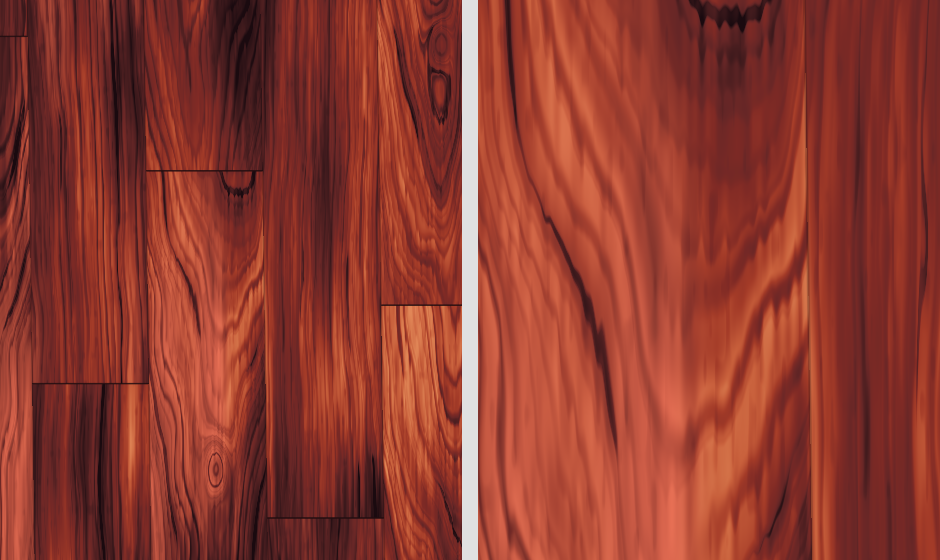
Left, the full canvas; right, a detail of the centre.
Give the GLSL for this texture, as a WebGL 2 fragment shader.

```glsl
#version 300 es
precision highp float;

#define PLANK_WIDTH 0.2083
#define FIRST_SEAM 0.055
#define JOINT_STEP 0.38
#define TILT 0.0135
#define RINGS 74.0
#define ARCH 11.0
#define BASE_TONE 0.60
#define PATCH_CONTRAST 0.92
#define STREAK_CONTRAST 0.34
#define FIBRE_CONTRAST 0.20
#define LINE_CONTRAST 0.42
#define VEIN_WIDTH 0.0034

uniform vec2 u_resolution;
out vec4 outColor;

// Integer hash of a lattice cell, 0..1
float hash(vec2 cell) {
    uvec2 q = uvec2(ivec2(floor(cell))) * uvec2(1664525u, 22695477u);
    uint h = q.x ^ (q.y + (q.x >> 15) + 747796u);
    h = (h ^ (h >> 16)) * 73244475u;
    h = (h ^ (h >> 15)) * 73244475u;
    return float((h ^ (h >> 16)) & 65535u) / 65535.0;
}

float noise(vec2 p) {
    vec2 i = floor(p), f = fract(p);
    f = f * f * (3.0 - 2.0 * f);
    float low = mix(hash(i), hash(i + vec2(1, 0)), f.x);
    float high = mix(hash(i + vec2(0, 1)), hash(i + vec2(1, 1)), f.x);
    return mix(low, high, f.y);
}

// Growth rings: straight grain, or nested arches around a knot when figured
float ringField(vec2 p, vec2 seed, float figure) {
    float bend = noise(p * vec2(12.0, 2.4) + seed) - 0.5;
    float wobble = noise(p * vec2(30.0, 9.0) + seed.yx) - 0.5;
    float center = 0.06 * (hash(seed + 3.0) - 0.5);
    float x = p.x - center;
    float arch = RINGS * sqrt(x * x + 0.0002) - ARCH * p.y;
    float straight = RINGS * p.x;
    vec2 d = (p - vec2(center, 0.47)) / vec2(0.02, 0.05);
    float eye = 4.0 * exp(-dot(d, d));
    return mix(straight, arch + eye, step(0.5, figure))
         + bend * (1.5 + 4.5 * figure) + wobble * (0.5 + figure);
}

// Dark late-wood edge of each ring, uneven in strength
float ringLine(float ring, float key) {
    float phase = fract(ring);
    float strength = hash(vec2(floor(ring), key));
    return strength * smoothstep(0.5, 0.78, phase) * (1.0 - smoothstep(0.82, 1.0, phase));
}

// Wood colours from near black to pale orange
vec3 woodRamp(float tone) {
    vec3 tones[7] = vec3[7](
        vec3(0.10, 0.04, 0.06), vec3(0.24, 0.10, 0.11),
        vec3(0.40, 0.15, 0.15), vec3(0.50, 0.165, 0.145),
        vec3(0.64, 0.23, 0.155), vec3(0.78, 0.37, 0.23),
        vec3(0.88, 0.53, 0.34));
    float s = clamp(tone, 0.0, 1.2) * 5.0;
    vec3 color = tones[0];
    for (int i = 1; i < 7; i++)
        color = mix(color, tones[i], clamp(s - float(i - 1), 0.0, 1.0));
    return color;
}

void main() {
    vec2 uv = gl_FragCoord.xy / u_resolution.y;
    float pixel = 1.0 / u_resolution.y;

    // Plank layout, alternating straight and figured columns
    float across = (uv.x + TILT * (uv.y - 0.5) - FIRST_SEAM) / PLANK_WIDTH + 1.0;
    float column = floor(across);
    float along = uv.y - fract(0.935 + JOINT_STEP * column);
    float row = floor(along);
    vec2 seed = vec2(column * 37.0 + 101.0, row * 53.0 + 211.0);
    float figured = 1.0 - mod(column, 2.0);
    float figure = 0.3 * hash(seed + 1.0) + 0.65 * figured;
    vec2 p = vec2((fract(across) - 0.5) * PLANK_WIDTH, along - row);
    p.x += 0.04 * (hash(seed + 2.0) - 0.5) * p.y;

    // Grain coordinates: across the rings and along the plank
    vec2 e = vec2(0.001, 0.0);
    float ring = ringField(p, seed, figure);
    vec2 gradient = vec2(ringField(p + e.xy, seed, figure),
                         ringField(p + e.yx, seed, figure)) - ring;
    float slope = clamp(length(gradient) / e.x, 35.0, 250.0);
    float run = p.y + 2.0 * p.x;

    // Fibres, fine threads and pores
    float fibre = noise(p * vec2(290.0, 18.0) + seed) - 0.5;
    float thread = noise(vec2(ring * 2.4, run * 6.0) + seed.yx) - 0.5;
    float pore = smoothstep(0.7, 0.95, noise(p * vec2(300.0, 40.0) + seed.yx));

    // Coarse and fine ring lines
    float frayed = ring + 0.22 * fibre;
    float line = ringLine(frayed, seed.x + seed.y);
    line *= 0.3 + 1.1 * noise(vec2(ring * 0.6, run * 5.0) + seed);
    float fineLine = ringLine(frayed * 1.9 + 0.3, seed.x - seed.y);

    // Flame-edged patches and streaks
    float band = noise(vec2(ring * 0.55, run * 1.3) + seed) - 0.5;
    float streak = noise(vec2(ring * 1.15, run * 2.6) + seed + 5.0) - 0.5;
    float ragged = 0.22 * noise(vec2(p.x * 140.0, p.y * 3.0) + seed) + 0.06 * fibre;
    float broad = noise(vec2(p.x * 11.0 + 0.06 * ring, (p.y + ragged) * 3.0) + seed + 9.0) - 0.5;

    float glow = 0.22 * exp(-pow((uv.y - 0.42) / 0.28, 2.0)) - 0.09;
    float tone = BASE_TONE + glow + 0.26 * (hash(seed + 5.0) - 0.5);
    tone += PATCH_CONTRAST * broad + STREAK_CONTRAST * streak + 0.3 * band;
    tone += FIBRE_CONTRAST * (fibre + thread) - 0.08 * pore;
    tone -= LINE_CONTRAST * (line + 0.35 * fineLine);
    tone = tone < 0.32 ? 0.32 - 0.55 * (0.32 - tone) : tone;

    // Black veins follow chosen rings, swelling and fading along them
    float vein = 0.0;
    for (int i = 0; i < 3; i++) {
        vec2 key = seed + 20.0 + float(i) * 7.0;
        float target = (hash(key) - 0.5) * 12.0 - figured * 3.5;
        float gap = abs(ring + 0.2 * fibre - target) / slope;
        float swell = smoothstep(0.48, 0.85, noise(vec2(key.x + p.x * 9.0, p.y * 5.0 + key.y)));
        float width = VEIN_WIDTH * swell * (0.35 + 0.5 * thread + 0.75 * figure);
        float core = 1.0 - smoothstep(width * 0.3, width + pixel, gap);
        float halo = 0.35 * exp(-gap / 0.008);
        vein = max(vein, (core + halo) * smoothstep(0.0, 0.4, swell));
    }
    tone -= 0.5 * min(vein, 1.0);

    // Muted brown areas within the lighter wood
    vec3 color = woodRamp(tone);
    float muted = smoothstep(0.4, 0.8, 0.5 * hash(seed + 6.0)
                + 0.5 * noise(p * vec2(22.0, 3.0) + seed));
    vec3 brown = vec3(0.61, 0.27, 0.22) * (0.3 + 1.02 * tone);
    color = mix(color, brown, 0.75 * muted * smoothstep(0.4, 0.65, tone));

    // Seams between planks
    float side = (0.5 - abs(fract(across) - 0.5)) * PLANK_WIDTH;
    float end = 0.5 - abs(p.y - 0.5);
    float seam = 0.3 * (1.0 - smoothstep(0.0002, 0.0008 + pixel, side));
    seam = max(seam, 0.85 * (1.0 - smoothstep(0.0004, 0.0006 + pixel, end)));
    outColor = vec4(mix(color, vec3(0.13, 0.05, 0.06), seam), 1.0);
}
```
